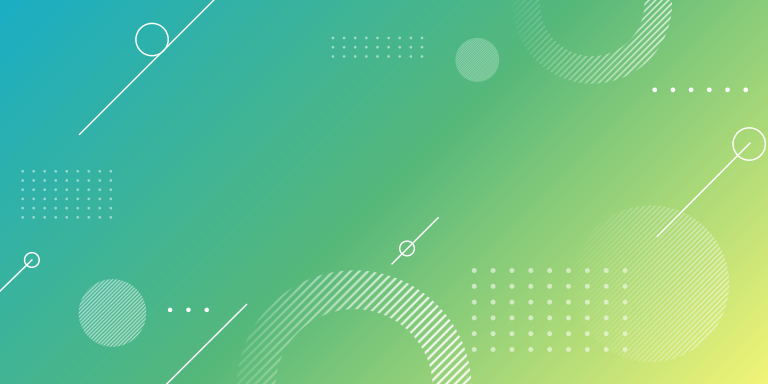
Write a Shadertoy shader that draws this background.

```glsl
// Diagonal teal-green-yellow gradient with white geometric ornaments:
// outlined circles, slanted lines, dot grids and hatched discs and rings.
// Each ornament is a distance-based coverage mask blended over the gradient.
// Units: canvas height = 1, origin at the lower left.

const vec3 TEAL = vec3(0.10, 0.68, 0.77);
const vec3 GREEN = vec3(0.335, 0.72, 0.48);
const vec3 YELLOW = vec3(0.95, 0.96, 0.465);
const float STROKE = 0.0019; // half width of lines and outlines

// Antialiased coverage of a signed distance
float fill(float dist, float px) {
    return clamp(0.5 - dist / px, 0.0, 1.0);
}

float segment(vec2 p, vec2 a, vec2 b, float px) {
    vec2 ab = b - a;
    float h = clamp(dot(p - a, ab) / dot(ab, ab), 0.0, 1.0);
    return fill(length(p - a - ab * h) - STROKE, px);
}

float outline(vec2 p, vec2 center, float radius, float px) {
    return fill(abs(length(p - center) - radius) - STROKE, px);
}

// Grid of round dots growing right and up from its first dot
float dotGrid(vec2 p, vec2 first, vec2 pitch, vec2 count, float radius, float px) {
    vec2 cell = clamp(round((p - first) / pitch), vec2(0.0), count - 1.0);
    return fill(length(p - first - cell * pitch) - radius, px);
}

// Integral of a unit-period pulse train
float pulseSum(float x, float duty) {
    return floor(x) * duty + min(fract(x), duty);
}

// Box-filtered 45 degree stripes
float hatch(vec2 p, float pitch, float duty, float px) {
    float u = (p.x - p.y) * 0.7071 / pitch;
    float w = 0.7 * px / pitch;
    return (pulseSum(u + w, duty) - pulseSum(u - w, duty)) / (2.0 * w);
}

// Hatched ring; an inner radius below zero gives a disc
float hatchedRing(vec2 p, vec2 center, float inner, float outer,
                  float pitch, float duty, float px) {
    float d = length(p - center);
    return fill(max(d - outer, inner - d), px) * hatch(p - center, pitch, duty, px);
}

// Opacity rising from left to right across a shape
float fadeIn(float x, float left, float right) {
    return clamp((x - left) / (right - left), 0.0, 1.0);
}

// Three-stop gradient from the upper left to the lower right corner
vec3 background(vec2 p, float aspect) {
    float t = (p.x + 1.0 - p.y) / (aspect + 1.0);
    vec3 color = mix(TEAL, GREEN, clamp(2.0 * t, 0.0, 1.0));
    return mix(color, YELLOW, clamp(2.0 * t - 1.0, 0.0, 1.0));
}

void mainImage(out vec4 fragColor, in vec2 fragCoord) {
    float px = 1.0 / iResolution.y;
    vec2 p = fragCoord * px;
    vec3 color = background(p, iResolution.x * px);

    // Hatched discs and rings
    float soft = 0.62 * hatchedRing(p, vec2(0.293, 0.185), -1.0, 0.088, 0.0070, 0.45, px);
    soft = max(soft, 0.5 * hatchedRing(p, vec2(1.243, 0.844), -1.0, 0.057, 0.0045, 0.45, px));
    soft = max(soft, 0.55 * fadeIn(p.x, 1.47, 1.90)
        * hatchedRing(p, vec2(1.695, 0.261), -1.0, 0.204, 0.0098, 0.38, px));
    soft = max(soft, 0.85 * fadeIn(p.x, 1.31, 1.76)
        * hatchedRing(p, vec2(1.542, 0.990), 0.136, 0.208, 0.0120, 0.32, px));
    soft = max(soft, 0.9 * fadeIn(p.x, 0.54, 1.12)
        * hatchedRing(p, vec2(0.922, -0.010), 0.205, 0.306, 0.0160, 0.36, px));

    // Translucent dot grids
    float dots = dotGrid(p, vec2(0.867, 0.853), vec2(0.0290, 0.0241), vec2(9.0, 3.0), 0.0034, px);
    dots = max(dots, dotGrid(p, vec2(0.059, 0.434), vec2(0.0287, 0.0240), vec2(9.0, 6.0), 0.0034, px));
    soft = max(soft, 0.5 * dots);
    dots = dotGrid(p, vec2(1.235, 0.090), vec2(0.0491, 0.0411), vec2(9.0, 6.0), 0.0064, px);
    soft = max(soft, 0.55 * dots);

    // Solid dot rows
    float solid = dotGrid(p, vec2(1.705, 0.766), vec2(0.0474, 1.0), vec2(6.0, 1.0), 0.0060, px);
    solid = max(solid, dotGrid(p, vec2(0.443, 0.193), vec2(0.0477, 1.0), vec2(3.0, 1.0), 0.0058, px));

    // Slanted lines
    solid = max(solid, segment(p, vec2(0.207, 0.650), vec2(0.567, 1.010), px));
    solid = max(solid, segment(p, vec2(1.711, 0.384), vec2(1.953, 0.627), px));
    solid = max(solid, segment(p, vec2(-0.010, 0.232), vec2(0.083, 0.323), px));
    solid = max(solid, segment(p, vec2(0.424, -0.010), vec2(0.642, 0.207), px));
    solid = max(solid, segment(p, vec2(1.021, 0.313), vec2(1.141, 0.433), px));

    // Outlined circles
    solid = max(solid, outline(p, vec2(0.396, 0.897), 0.042, px));
    solid = max(solid, outline(p, vec2(1.951, 0.625), 0.042, px));
    solid = max(solid, outline(p, vec2(0.083, 0.323), 0.019, px));
    solid = max(solid, outline(p, vec2(1.060, 0.353), 0.019, px));

    fragColor = vec4(mix(color, vec3(1.0), max(soft, solid)), 1.0);
}
```
